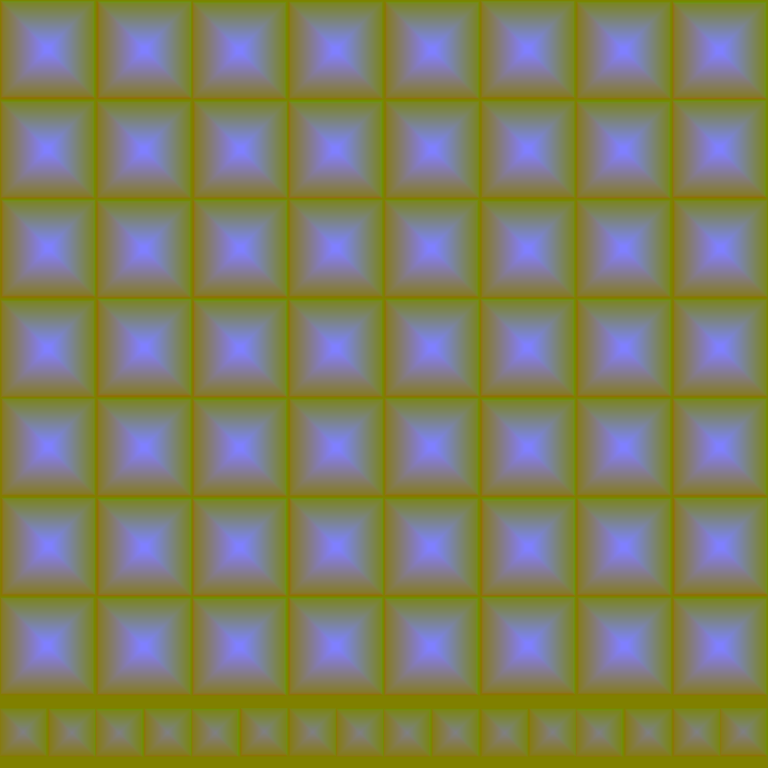
Give the GLSL for this texture map, as a WebGL 2 fragment shader.

```glsl
#version 300 es
precision highp float;

uniform vec2 u_resolution;
out vec4 fragColor;

const vec2 LARGE_COUNT = vec2(8.0, 7.0);
const float SMALL_COUNT = 16.0;
const float STRIP_TOP = 0.0938;
const float SMALL_BOTTOM = 0.0143;
const float SMALL_HEIGHT = 0.0638;
const vec3 OLIVE = vec3(0.5, 0.5, 0.0);
const vec3 SLOPE_TINT = vec3(-0.018, 0.016, 0.0);
const vec3 RIM_TINT = vec3(-0.035, 0.035, 0.0);

float hash(vec2 p) {
    vec3 q = fract(p.xyx * vec3(0.1031, 0.1030, 0.0973));
    q += dot(q, q.yzx + 33.33);
    return fract((q.x + q.y) * q.z);
}

float squareDistance(vec2 p) {
    return max(abs(p.x), abs(p.y));
}

// Square pyramid: blue rises to the centre, opposite sides lean red and green
vec3 pyramid(vec2 grid, vec2 pixel, float peak, float slope, float seam, float wobble) {
    vec2 cell = floor(grid);
    vec2 local = fract(grid) * 2.0 - 1.0;
    vec2 shift = (vec2(hash(cell), hash(cell + 17.0)) - 0.5) * wobble;
    vec2 p = local - shift;
    float d = squareDistance(p);
    float aa = 2.0 * max(pixel.x, pixel.y);

    float blue = clamp(peak - slope * d, 0.0, 1.0);
    float face = 1.0 - smoothstep(1.0 - seam - aa, 1.0 - seam + aa, d);
    float side = clamp((p.x + p.y) / (2.0 * aa), -1.0, 1.0);

    // Thin coloured rim, uneven from tile to tile
    float rim = smoothstep(1.0 - 2.0 * seam - aa, 1.0 - seam, d);
    rim *= 1.0 - smoothstep(1.0 - aa, 1.0, squareDistance(local));
    float rimStrength = mix(0.5, 1.5, hash(cell + 41.0));

    vec3 color = OLIVE + vec3(0.0, 0.0, blue * face);
    color += SLOPE_TINT * side * face * smoothstep(0.0, 0.3, d);
    return color + RIM_TINT * side * rim * rimStrength;
}

vec3 largeTiles(vec2 uv, vec2 pixel) {
    vec2 scale = LARGE_COUNT / vec2(1.0, 1.0 - STRIP_TOP);
    vec2 grid = (uv - vec2(0.0, STRIP_TOP)) * scale;
    return pyramid(grid, pixel * scale, 1.06, 0.97, 0.035, 0.03);
}

vec3 smallTiles(vec2 uv, vec2 pixel) {
    vec2 scale = vec2(SMALL_COUNT, 1.0 / SMALL_HEIGHT);
    vec2 grid = (uv - vec2(0.0, SMALL_BOTTOM)) * scale;
    vec3 tiles = pyramid(grid, pixel * scale, 0.52, 0.46, 0.04, 0.07);
    float inside = step(0.0, grid.y) * step(grid.y, 1.0);
    return mix(OLIVE, tiles, inside);
}

void main() {
    vec2 pixel = 1.0 / u_resolution;
    vec2 uv = gl_FragCoord.xy * pixel;

    // Small strip along the bottom, large tiles above
    float upper = smoothstep(STRIP_TOP - 0.5 * pixel.y, STRIP_TOP + 0.5 * pixel.y, uv.y);
    vec3 color = mix(smallTiles(uv, pixel), largeTiles(uv, pixel), upper);
    fragColor = vec4(color, 1.0);
}
```
